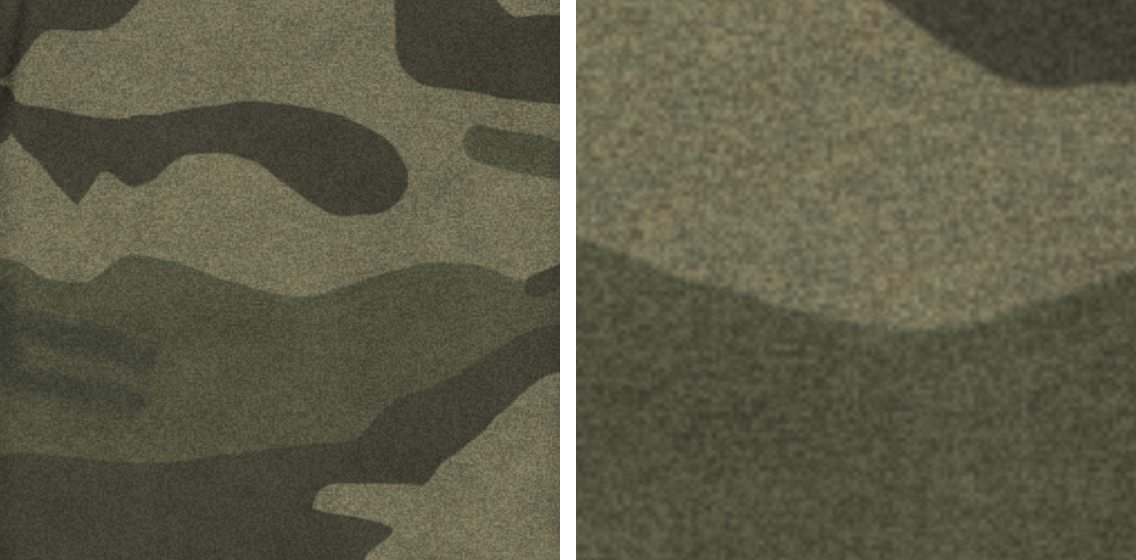
Left: the whole. Right: its middle third, enlarged.
Write a WebGL 1 fragment shader that draws this texture.

```glsl
precision highp float;
// Washed woodland camouflage on heathered jersey: smooth curves and capsules
// outline olive and charcoal patches over khaki, then layered value noise
// adds knit grain, horizontal fibres and uneven fading.
uniform vec2 u_resolution;

float hash(vec2 p) {
  vec3 q = fract(vec3(p.xyx) * 0.1031);
  q += dot(q, q.yzx + 33.33);
  return fract((q.x + q.y) * q.z);
}

float noise(vec2 p) {
  vec2 i = floor(p), f = fract(p);
  f = f * f * (3.0 - 2.0 * f);
  return mix(mix(hash(i), hash(i + vec2(1, 0)), f.x),
             mix(hash(i + vec2(0, 1)), hash(i + vec2(1, 1)), f.x), f.y);
}

float rise(float a, float b, float x) { return smoothstep(a, b, x); }

float bump(float centre, float width, float x) {
  float t = (x - centre) / width;
  return exp(-t * t);
}

// Quarter-ellipse falloff from 1 at start to 0 at end
float cap(float start, float end, float x) {
  float t = clamp((x - start) / (end - start), 0.0, 1.0);
  return sqrt(1.0 - t * t);
}

float smoothMin(float a, float b, float k) {
  float h = max(k - abs(a - b), 0.0) / k;
  return min(a, b) - h * h * k * 0.25;
}

// Positive inside
float capsule(vec2 p, vec2 a, vec2 b, float r) {
  vec2 d = b - a;
  return r - length(p - a - d * clamp(dot(p - a, d) / dot(d, d), 0.0, 1.0));
}

// Long charcoal patch with a rounded right end and a jagged left underside
float tonguePatch(vec2 p) {
  float x = p.x;
  float top = 0.835 - 0.02 * rise(0.0, 0.05, x) - 0.025 * rise(0.02, 0.2, x)
            + 0.028 * rise(0.2, 0.45, x) - 0.138 * (1.0 - cap(0.45, 0.73, x));
  float base = 0.665 + 0.06 * rise(0.24, 0.34, x) - 0.11 * rise(0.4, 0.62, x)
             + 0.03 * bump(0.19, 0.024, x) - 0.035 * bump(0.13, 0.025, x)
             + 0.065 * (1.0 - cap(0.64, 0.73, x));
  base = max(base, 0.635 + 1.09 * (0.135 - x));
  return min(min(top - p.y, p.y - base), 0.73 - x);
}

// Charcoal sweep along the bottom, cut by a khaki finger at the right
float sweepPatch(vec2 p, float top) {
  float khakiTop = 0.136 + 0.035 * rise(0.75, 0.8, p.x) + 0.17 * rise(0.76, 1.02, p.x);
  float khakiLeft = 0.65 + 0.05 * rise(0.0, 0.05, p.y) - 0.14 * rise(0.055, 0.095, p.y);
  float khaki = smoothMin(khakiTop - p.y, p.x - khakiLeft, 0.05);
  return min(top - p.y, -khaki);
}

// Corner patches at the upper edge
float upperPatches(vec2 p) {
  float left = p.y - 0.86 - 0.085 * rise(0.0, 0.09, p.x) - 0.065 * rise(0.18, 0.28, p.x);
  vec2 corner = vec2(0.785, 0.924 - 0.03 * rise(0.75, 1.0, p.x)) - p;
  float right = 0.08 - length(max(corner, 0.0));
  float notch = 0.972 + 0.06 * (1.0 - rise(0.85, 0.92, p.x)) - p.y;
  return max(left, min(right, notch));
}

// Patch fields: x is olive, y is charcoal
vec2 camo(vec2 p) {
  float x = p.x;
  float oliveTop = 0.54 - 0.045 * rise(0.0, 0.12, x) + 0.05 * rise(0.15, 0.23, x)
    - 0.072 * rise(0.23, 0.53, x) + 0.06 * rise(0.53, 0.8, x) - 0.04 * rise(0.82, 0.96, x);
  float oliveBase = 0.19 - 0.015 * rise(0.05, 0.22, x) + 0.035 * rise(0.25, 0.62, x)
    + 0.08 * rise(0.62, 0.72, x) + 0.13 * rise(0.7, 1.0, x);
  float olive = min(oliveTop - p.y, p.y - oliveBase + 0.02);
  olive = max(olive, capsule(p, vec2(0.86, 0.742), vec2(1.03, 0.708), 0.034));
  float dark = max(tonguePatch(p), sweepPatch(p, oliveBase));
  dark = max(dark, upperPatches(p));
  dark = max(dark, capsule(p, vec2(0.955, 0.488), vec2(1.03, 0.52), 0.02));
  dark = max(dark, capsule(p, vec2(-0.01, 0.77), vec2(0.0, 0.82), 0.03));
  return vec2(olive, dark);
}

void main() {
  vec2 uv = gl_FragCoord.xy / u_resolution;
  vec2 p = uv + 0.006 * (vec2(noise(uv * 28.0), noise(uv * 28.0 + 50.0)) - 0.5);

  // Divide by the slope so every edge is equally soft
  vec2 field = camo(p);
  vec2 dx = (camo(p + vec2(0.001, 0)) - field) * 1000.0;
  vec2 dy = (camo(p + vec2(0, 0.001)) - field) * 1000.0;
  vec2 edge = field / max(sqrt(dx * dx + dy * dy), vec2(0.5));
  vec2 cover = smoothstep(-0.0035, 0.0035, edge);

  // Faded smudges inside the olive patch
  vec2 s = p + 0.025 * (vec2(noise(uv * 16.0), noise(uv * 16.0 + 9.0)) - 0.5);
  float smudge = max(capsule(s, vec2(0.06, 0.42), vec2(0.25, 0.365), 0.03),
                     capsule(s, vec2(0.03, 0.325), vec2(0.24, 0.28), 0.024));
  smudge = max(smudge, capsule(s, vec2(0.0, 0.48), vec2(0.01, 0.37), 0.035));

  vec3 khaki = vec3(0.443, 0.428, 0.332);
  khaki += vec3(0.022, 0.0, -0.004) * (noise(uv * vec2(45, 70)) + noise(uv * 110.0) - 1.0);
  vec3 olive = mix(vec3(0.315, 0.322, 0.245), vec3(0.258, 0.263, 0.218),
                   0.85 * smoothstep(-0.012, 0.014, smudge));
  vec3 color = mix(khaki, olive, cover.x);
  color = mix(color, vec3(0.26, 0.254, 0.206), cover.y);

  // Knit grain, stretched fibres, broad fading and the seam at upper left
  float grain = 0.24 * (noise(uv * 250.0) - 0.5) + 0.2 * (noise(uv * 390.0 + 70.0) - 0.5);
  float fibre = 0.1 * (noise(uv * vec2(70, 300)) - 0.5) * (1.0 - 0.6 * cover.y);
  float fade = 0.1 * (noise(uv * vec2(9, 12)) - 0.5) + 0.06 * (noise(uv * 32.0) - 0.5);
  float seam = bump(0.045 - 0.2 * (1.0 - uv.y), 0.012, uv.x) * rise(0.75, 0.85, uv.y);
  float shade = 1.0 + grain + fibre + fade - 0.25 * seam;
  shade *= 1.0 - 0.1 * (1.0 - rise(0.0, 0.04, uv.x)) - 0.08 * rise(0.97, 1.0, uv.x);
  gl_FragColor = vec4(color * shade, 1.0);
}
```
